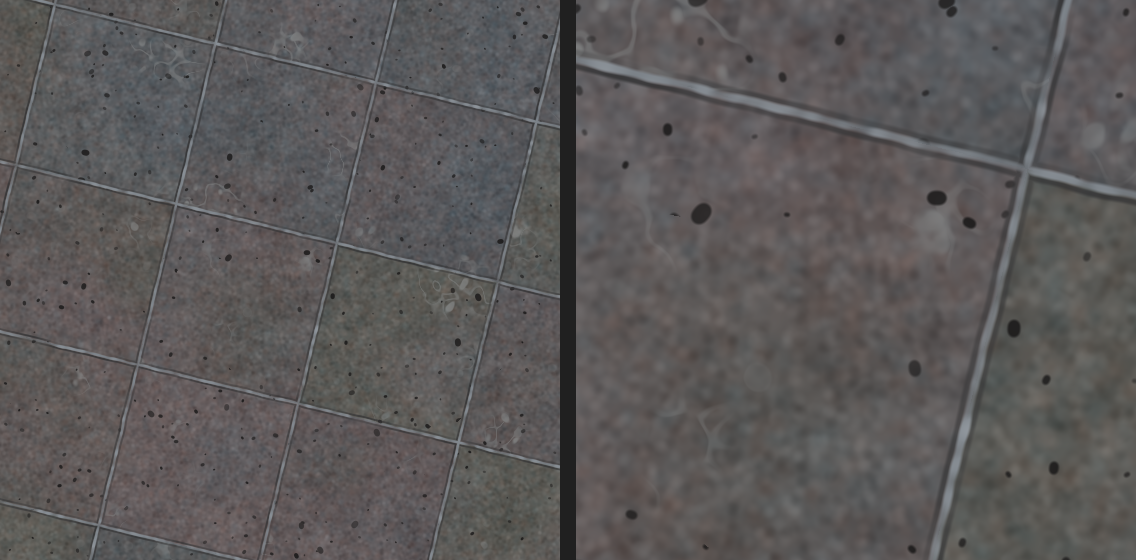
Left: the whole. Right: its middle third, enlarged.
This texture is drawn by a WebGL 2 fragment shader. Its source:

```glsl
#version 300 es
precision highp float;
// Weathered grey stone tiles on a tilted square grid, with pale worn joints and dark pores.
uniform vec2 u_resolution;
out vec4 fragColor;

const float TILE_SIZE = 0.295;            // tile side as a share of the canvas
const float TILT = 0.238;                 // clockwise grid rotation in radians
const vec2 GRID_CORNER = vec2(0.602, 0.566);
const float JOINT_HALF_WIDTH = 0.0021;
const float RIM_OFFSET = 0.0042;
const float GRAIN = 0.036;
const float MOTTLE = 0.022;
const vec3 OLIVE = vec3(0.358, 0.355, 0.335);
const vec3 RUST = vec3(0.382, 0.345, 0.347);
const vec3 SLATE = vec3(0.335, 0.350, 0.370);
const vec3 JOINT = vec3(0.49, 0.515, 0.54);
const vec3 RIM = vec3(0.20, 0.20, 0.205);
const vec3 PORE = vec3(0.11, 0.105, 0.105);
const vec3 SCUFF = vec3(0.54, 0.55, 0.55);

vec3 hash3(vec2 p) {
    vec3 q = fract(p.xyx * vec3(0.1031, 0.1030, 0.0973));
    q += dot(q, q.yxz + 33.33);
    return fract((q.xxy + q.yzz) * q.zyx);
}

// Cellular noise: signed soft bumps around one jittered point per cell, about -1 to 1.
float bumps(vec2 p) {
    vec2 cell = floor(p);
    float sum = 0.0;
    for (int y = -1; y <= 1; y++) {
        for (int x = -1; x <= 1; x++) {
            vec2 id = cell + vec2(x, y);
            vec3 h = hash3(id + 200.0);
            vec2 d = p - id - h.xy;
            float w = max(0.0, 1.0 - dot(d, d));
            sum += (h.z * 2.0 - 1.0) * w * w;
        }
    }
    return sum;
}

// Coverage of scattered round pores, at most one in each cell.
float pores(vec2 p, float cellSize, float chance, float maxRadius, float blur) {
    vec2 id = floor(p / cellSize);
    vec3 place = hash3(id + 71.0);
    vec3 kind = hash3(id + 313.0);
    vec2 d = p - (id + 0.25 + 0.5 * place.xy) * cellSize;
    float angle = 6.2832 * kind.z;
    float radius = maxRadius * mix(0.4, 1.0, kind.x * kind.x);
    radius *= 1.0 + 0.15 * sin(2.0 * atan(d.y, d.x + 1e-6) + angle);
    float disc = 1.0 - smoothstep(radius - blur, radius + blur, length(d));
    return disc * step(place.z, chance) * mix(0.5, 1.0, kind.y);
}

// Tile body: tint, mottling, grain, scuffs and pores.
vec3 stone(vec2 p, vec2 tile, float pixel) {
    vec3 h = hash3(tile + 47.0);
    vec2 s = p + floor(h.xy * 40.0);      // separate pattern for each tile
    float broad = bumps(s * 9.0);
    float patchy = bumps(s * 24.0 + 5.0);

    float warm = clamp(h.x + 0.40 * broad, 0.0, 1.0);
    float cool = clamp(h.y * 1.1 - 0.2 + 0.35 * bumps(s * 7.0 + 31.0), 0.0, 1.0);
    vec3 color = mix(mix(OLIVE, RUST, warm), SLATE, cool);
    color += 0.016 * (h.z - 0.5);

    float fine = bumps(s * 185.0);
    float medium = bumps(s * 85.0 + 9.0);
    color += MOTTLE * (0.5 * broad + 0.7 * patchy + 0.6 * bumps(s * 45.0 + 3.0));
    color += GRAIN * (fine + 0.65 * medium);
    color += vec3(0.012, -0.004, -0.010) * bumps(s * 110.0 + 17.0);

    // Pale flecks and curled scratches gather in a few patches.
    float zone = smoothstep(0.35, 1.0, bumps(s * 13.0 + 23.0));
    float curl = 1.0 - smoothstep(0.03, 0.16, abs(bumps(s * 52.0 + 61.0)));
    float fleck = smoothstep(0.55, 1.1, bumps(s * 75.0 + 41.0));
    color = mix(color, SCUFF, 0.55 * zone * max(curl * 0.7, fleck) + 0.13 * fleck);

    float blur = max(0.0011, 0.7 * pixel);
    float crowd = 0.20 + 0.16 * broad;
    float holes = max(pores(s, 0.046, crowd, 0.0064, blur),
                      pores(s + 3.7, 0.025, crowd * 0.9, 0.0036, blur));
    return mix(color, PORE, 0.92 * holes);
}

void main() {
    vec2 p = gl_FragCoord.xy / u_resolution;
    float pixel = 1.0 / min(u_resolution.x, u_resolution.y);
    float c = cos(TILT), s = sin(TILT);
    vec2 local = mat2(c, s, -s, c) * (p - GRID_CORNER);
    vec2 grid = local / TILE_SIZE;
    vec3 color = stone(p, floor(grid), pixel);

    // Joints: a chipped pale core between broken dark rims.
    vec2 edge = (fract(grid + 0.5) - 0.5) * TILE_SIZE;
    edge += 0.0007 * vec2(bumps(p * 42.0 + 11.0), bumps(p * 42.0 + 83.0));
    float wear = bumps(p * 22.0 + 7.0);
    float chips = bumps(p * 95.0 + 29.0);
    float soft = max(0.0013, 0.75 * pixel);
    float core = 0.0, rim = 0.0;
    for (int axis = 0; axis < 2; axis++) {
        float d = edge[axis];
        float width = JOINT_HALF_WIDTH * (1.0 + 0.25 * chips);
        float line = 1.0 - smoothstep(width - soft, width + soft, abs(d));
        core = max(core, line * clamp(0.80 + 0.30 * wear + 0.28 * chips, 0.2, 1.0));
        float shade = 1.0 - smoothstep(0.0004, 0.0030, abs(abs(d) - RIM_OFFSET));
        float side = d < 0.0 ? 0.62 : 0.38;
        rim = max(rim, shade * clamp(side - 0.35 * wear * sign(d), 0.1, 0.85));
    }
    color = mix(color, RIM, rim * (1.0 - core));
    color = mix(color, JOINT + 0.04 * chips, core);
    fragColor = vec4(clamp(color, 0.0, 1.0), 1.0);
}
```
